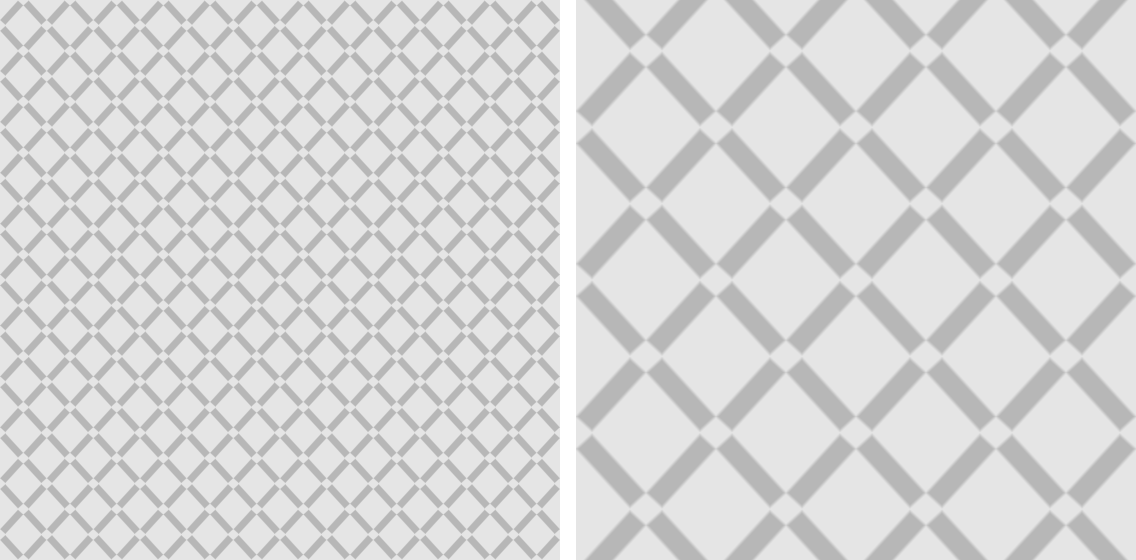
Left, the full canvas; right, a detail of the centre.
This pattern is drawn by a WebGL 1 fragment shader. Its source:

```glsl
precision highp float;
// Diagonal trellis of grey dashes on pale grey, 12 diamonds across and 11 down.
// Skewed lattice coordinates find the nearest dash of each direction, and a box
// distance draws it with square ends, leaving a small open gap at each crossing.

uniform vec2 u_resolution;

const vec2 REPEATS = vec2(12.0, 11.0);

// Signed distance to a dash centred at the origin and lying along a unit direction
float dashDistance(vec2 offset, vec2 direction) {
  float along = abs(dot(offset, direction));
  float across = abs(dot(offset, vec2(-direction.y, direction.x)));
  vec2 d = vec2(along, across) - vec2(0.0235, 0.00622);
  return length(max(d, 0.0)) + min(max(d.x, d.y), 0.0);
}

// Lattice coordinates back to canvas units
vec2 latticeToCanvas(vec2 l) {
  return 0.5 * vec2(l.x + l.y, l.x - l.y) / REPEATS;
}

void main() {
  vec2 cell = gl_FragCoord.xy / u_resolution * REPEATS;

  // Crossings fall on whole numbers of both lattice coordinates
  vec2 lattice = vec2(cell.x + cell.y, cell.x - cell.y) - 0.5;
  vec2 toLine = fract(lattice + 0.5) - 0.5;
  vec2 toMiddle = fract(lattice) - 0.5;

  // Falling and rising dashes, each centred midway between two crossings
  vec2 rise = normalize(1.0 / REPEATS);
  float falling = dashDistance(latticeToCanvas(vec2(toLine.x, toMiddle.y)), rise * vec2(1.0, -1.0));
  float rising = dashDistance(latticeToCanvas(vec2(toMiddle.x, toLine.y)), rise);

  // Slightly soft edges, never narrower than the pixel grid allows
  float softness = max(0.7 / min(u_resolution.x, u_resolution.y), 0.0014);
  float ink = 1.0 - smoothstep(-softness, softness, min(falling, rising));

  gl_FragColor = vec4(vec3(mix(0.898, 0.718, ink)), 1.0);
}
```
